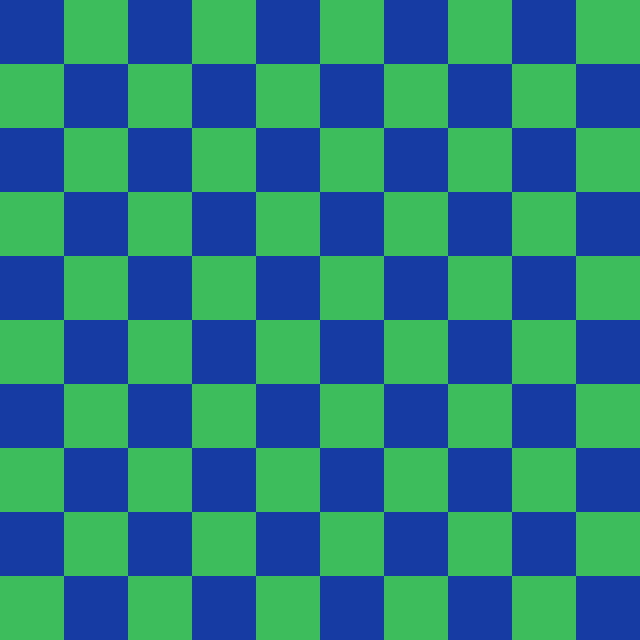
Reproduce this pattern procedurally as a WebGL 1 fragment shader.

```glsl
precision highp float;
// Draws a flat checkerboard of green and blue squares, ten across and ten down.

uniform vec2 u_resolution;

const float CELLS = 10.0;
const vec3 GREEN = vec3(0.24, 0.74, 0.36);
const vec3 BLUE = vec3(0.085, 0.23, 0.637);

// Signed distance to the nearest cell border: positive in even cells, negative in odd ones.
vec2 stripeDistance(vec2 p) {
  return abs(mod(p - 0.5, 2.0) - 1.0) - 0.5;
}

// 1 where column and row share parity, 0 elsewhere, blended over one pixel at borders.
float checker(vec2 p, vec2 pixel) {
  vec2 side = clamp(stripeDistance(p) / (0.5 * pixel), -1.0, 1.0);
  return 0.5 + 0.5 * side.x * side.y;
}

void main() {
  vec2 pixel = CELLS / u_resolution;
  vec2 p = gl_FragCoord.xy * pixel;

  gl_FragColor = vec4(mix(BLUE, GREEN, checker(p, pixel)), 1.0);
}
```
